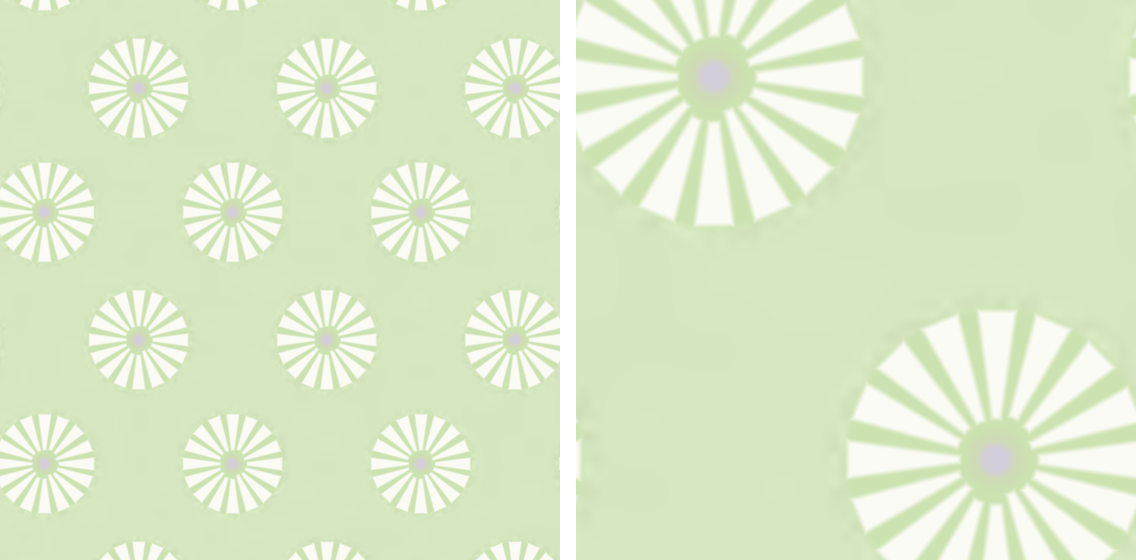
Left, the full canvas; right, a detail of the centre.
A Shadertoy shader for this pattern:

```glsl
// Staggered rows of white sixteen-petal daisies with lilac centres on pale green.
// Two offset lattices give the nearest flower; polar folding makes its petals,
// and faint value noise mottles the ground, most of all around the flower rims.

float hash(vec2 p) {
    vec3 q = fract(p.xyx * 0.1031);
    q += dot(q, q.yzx + 33.33);
    return fract((q.x + q.y) * q.z);
}

float valueNoise(vec2 p) {
    vec2 cell = floor(p), f = fract(p);
    f = f * f * (3.0 - 2.0 * f);
    return mix(mix(hash(cell), hash(cell + vec2(1, 0)), f.x),
               mix(hash(cell + vec2(0, 1)), hash(cell + vec2(1, 1)), f.x), f.y);
}

// Offset from the closest point of a rectangular lattice
vec2 latticeOffset(vec2 p, vec2 origin) {
    vec2 period = vec2(0.336, 0.4492);
    return (fract((p - origin) / period + 0.5) - 0.5) * period;
}

// Signed distance to the ring of tapered petals, flower radius = 1
float petalDistance(vec2 p) {
    float sector = 6.2831853 / 16.0;
    float angle = atan(p.y, p.x);
    float index = floor(angle / sector + 0.5);
    float id = mod(index, 16.0);
    float folded = angle - index * sector + 0.04 * (hash(vec2(id, 7.0)) - 0.5);
    vec2 q = length(p) * vec2(cos(folded), sin(folded));
    float halfWidth = 0.137 * q.x - 0.010 + 0.010 * (hash(vec2(id, 3.0)) - 0.5);
    float inner = 0.24 + 0.08 * hash(vec2(id, 11.0));
    return max(abs(q.y) - halfWidth, max(q.x - 0.985, inner - q.x));
}

float cover(float d, float soft) {
    return 1.0 - smoothstep(-soft, soft, d);
}

void mainImage(out vec4 fragColor, in vec2 fragCoord) {
    vec2 uv = fragCoord / iResolution.y;

    // Nearest flower of the two staggered lattices
    vec2 a = latticeOffset(uv, vec2(0.2474, 0.8424));
    vec2 b = latticeOffset(uv, vec2(0.0794, 0.6210));
    float radius = 0.0898;
    vec2 p = (dot(a, a) < dot(b, b) ? a : b) / radius;
    float r = length(p);
    float soft = max(0.025, 0.8 / (iResolution.y * radius));

    // Ground with faint mottling
    vec3 color = vec3(0.839, 0.904, 0.750);
    color += 0.008 * (valueNoise(uv * 24.0) - 0.5);
    float rim = smoothstep(0.94, 1.02, r) * (1.0 - smoothstep(1.03, 1.20, r));
    color += rim * 0.05 * (valueNoise(uv * 150.0) - 0.6);

    // Deeper green between the petals, then the petals
    color = mix(color, vec3(0.800, 0.888, 0.690), cover(r - 1.0, soft * 1.6));
    color = mix(color, vec3(0.985, 0.985, 0.965), cover(petalDistance(p), soft));

    // Muted ring and lilac eye
    color = mix(color, vec3(0.810, 0.860, 0.710), cover(r - 0.19, 0.05));
    color = mix(color, vec3(0.830, 0.805, 0.855), cover(r - 0.105, max(soft, 0.04)));

    fragColor = vec4(color, 1.0);
}
```
